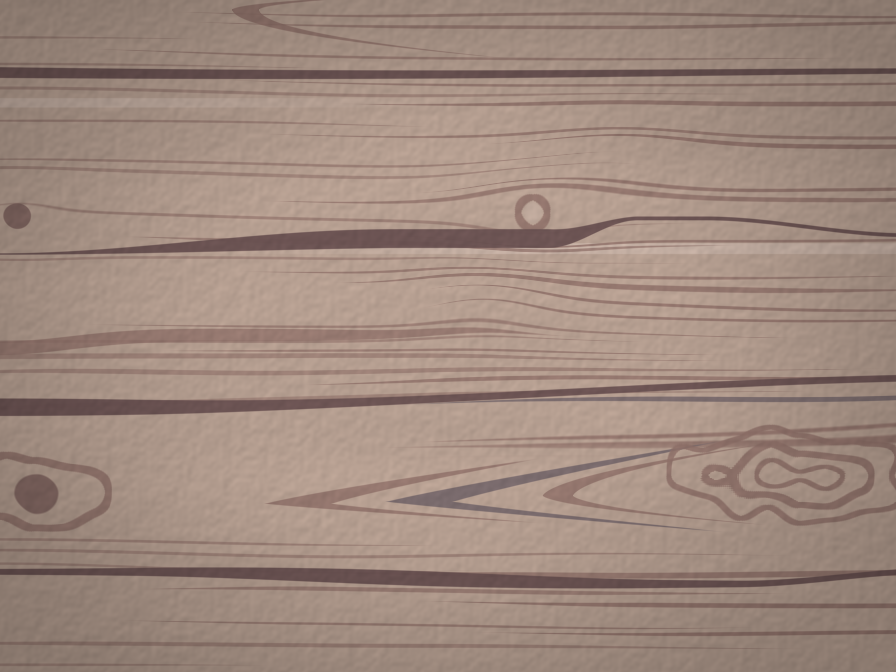
This texture is drawn by a Shadertoy shader. Its source:

```glsl
// Cartoon wooden planks: dark seams, flowing grain, knots and chevrons on rough plaster-like relief.

const vec3 WOOD      = vec3(0.715, 0.625, 0.570);
const vec3 GRAIN     = vec3(0.560, 0.440, 0.410);
const vec3 SEAM      = vec3(0.410, 0.315, 0.315);
const vec3 SLATE     = vec3(0.450, 0.395, 0.410);
const vec3 HIGHLIGHT = vec3(0.790, 0.710, 0.665);

float hash(vec2 p) {
    return fract(sin(dot(p, vec2(127.1, 311.7))) * 43758.5);
}

float noise(vec2 p) {
    vec2 i = floor(p), f = fract(p);
    f = f * f * (3.0 - 2.0 * f);
    return mix(mix(hash(i), hash(i + vec2(1, 0)), f.x),
               mix(hash(i + vec2(0, 1)), hash(i + vec2(1, 1)), f.x), f.y);
}

float softness() { return max(1.5 / iResolution.y, 0.0025); }

float stroke(float d, float halfWidth) {
    float s = 0.5 * softness();
    return 1.0 - smoothstep(halfWidth - s, halfWidth + s, abs(d));
}

float bell(float x, float centre, float width) {
    float t = (x - centre) / width;
    return exp(-t * t);
}

// Spreads grain lines so that they part around a knot.
float partAround(vec2 p, vec2 knot, vec2 size) {
    vec2 q = (p - knot) / size;
    return -(p.y - knot.y) * 0.8 * exp(-dot(q, q));
}

// Height coordinate that the grain lines follow.
float grainFlow(vec2 p) {
    float v = p.y + 0.022 * (noise(p * vec2(1.6, 4.0)) - 0.5);
    v += partAround(p, vec2(0.79, 0.684), vec2(0.11, 0.05));
    v += partAround(p, vec2(0.03, 0.679), vec2(0.09, 0.04));
    v -= 0.024 * bell(p.x, 0.72, 0.11) * bell(p.y, 0.56, 0.05);
    v -= 0.020 * bell(p.x, 0.92, 0.13) * bell(p.y, 0.77, 0.06);
    return v - 0.035 * p.x * bell(p.y, 0.40, 0.07);
}

// Tapered grain line: x is the position along it, d the offset across it.
float grainLine(float x, float d, float start, float span, float halfWidth) {
    float t = (x - start) / span;
    float taper = smoothstep(0.0, 0.3, t) * (1.0 - smoothstep(0.6, 1.0, t));
    return stroke(d, halfWidth * taper) * smoothstep(0.0, 0.15, taper);
}

// Left-pointing chevron; reach holds the heights of its upper and lower arm.
float chevron(vec2 q, float span, vec2 reach, float notch, float bend) {
    float h = q.y > 0.0 ? reach.x : reach.y;
    float outer = h * pow(clamp(q.x / span, 0.0, 1.0), bend);
    float inner = h * pow(clamp((q.x - notch) / (span - notch), 0.0, 1.0), bend);
    float y = abs(q.y), s = softness();
    return smoothstep(0.0, s, outer - y) * smoothstep(-s, 0.0, y - inner)
         * (1.0 - smoothstep(0.85, 1.0, q.x / span));
}

float knotRadius(vec2 q, vec2 size, float wobble) {
    return length(q / size) + wobble * (noise(q * 22.0 + 5.0) - 0.5);
}

float knotRing(float r, float level, float halfWidth) {
    float d = (r - level) / max(fwidth(r), 1e-4) / iResolution.y;
    return stroke(d, halfWidth);
}

float relief(vec2 p, float scale) {
    return noise(p * scale) - noise(p * scale + vec2(0.4, -0.5));
}

void mainImage(out vec4 fragColor, in vec2 fragCoord) {
    vec2 p = fragCoord / iResolution.y;
    vec2 uv = fragCoord / iResolution.xy;
    float x = p.x;
    vec3 col = WOOD * (0.98 + 0.04 * noise(p * vec2(3.0, 14.0)));

    // Pale worn strips below the upper seams
    float pale = stroke(p.y - 0.847, 0.007) * (1.0 - smoothstep(0.1, 0.75, x));
    pale += stroke(p.y - 0.630, 0.008) * smoothstep(0.25, 0.8, x);
    col = mix(col, HIGHLIGHT, 0.75 * pale);

    // Flowing grain, sparse in the plank that holds the chevrons
    float v = grainFlow(p);
    float bare = smoothstep(0.195, 0.215, p.y) * (1.0 - smoothstep(0.315, 0.345, p.y));
    for (int i = 0; i < 48; i++) {
        float id = float(i);
        float a = hash(vec2(id, 1.0)), b = hash(vec2(id, 2.0)), c = hash(vec2(id, 3.0));
        float y = (id + a) / 48.0 + 0.012 * (noise(vec2(x * 2.2, id * 7.3)) - 0.5);
        float line = grainLine(x, v - y, b * 1.3 - 0.6, 0.8 + c, 0.0017 + 0.0032 * a * a);
        col = mix(col, c > 0.88 ? SLATE : GRAIN, line * (0.55 + 0.35 * b) * (1.0 - bare));
    }
    float broad = grainLine(x, v - 0.493 + 0.02 * bell(x, 0.0, 0.15), -0.4, 1.3, 0.010);
    col = mix(col, GRAIN, 0.8 * broad);

    // Chevrons
    float brown = chevron(p - vec2(0.39, 0.250), 0.42, vec2(0.070, 0.030), 0.10, 0.85);
    brown = max(brown, chevron(p - vec2(0.807, 0.262), 0.34, vec2(0.080, 0.045), 0.045, 0.6));
    brown = max(brown, chevron(p - vec2(0.345, 0.986), 0.42, vec2(0.030, 0.075), 0.04, 0.5));
    col = mix(col, GRAIN, 0.85 * brown);
    col = mix(col, SLATE, 0.9 * chevron(p - vec2(0.57, 0.253), 0.52, vec2(0.095, 0.047), 0.10, 0.9));

    // Knots
    float eye = knotRadius(p - vec2(1.19, 0.292), vec2(0.175, 0.064), 0.45);
    float rings = max(knotRing(eye, 1.0, 0.0035), knotRing(eye, 0.6, 0.0045));
    rings = max(rings, knotRing(eye, 0.25, 0.003));
    float blot = knotRadius(p - vec2(0.05, 0.268), vec2(0.115, 0.050), 0.4);
    rings = max(rings, knotRing(blot, 1.0, 0.005));
    float bud = knotRadius(p - vec2(0.793, 0.684), vec2(0.024, 0.027), 0.3);
    col = mix(col, HIGHLIGHT, 0.4 * (1.0 - smoothstep(0.5, 0.8, bud)));
    rings = max(rings, knotRing(bud, 0.9, 0.0045));
    col = mix(col, GRAIN, 0.85 * rings);
    float core = 1.0 - smoothstep(0.9, 1.0, knotRadius(p - vec2(0.055, 0.266), vec2(0.032), 0.3));
    core = max(core, 1.0 - smoothstep(0.9, 1.0, knotRadius(p - vec2(0.026, 0.679), vec2(0.022), 0.4)));
    col = mix(col, mix(GRAIN, SEAM, 0.4), 0.9 * core);

    // Dark seams between planks
    float kinked = mix(0.622, 0.645, smoothstep(0.0, 0.6, x))
                 + 0.030 * smoothstep(0.82, 0.95, x) - 0.025 * smoothstep(1.05, 1.35, x);
    float kinkWidth = mix(0.001, 0.014, smoothstep(0.0, 0.55, x)) * (1.0 - 0.8 * smoothstep(0.81, 0.94, x));
    float seam = stroke(p.y - 0.892 + 0.003 * sin(x * 3.0), mix(0.008, 0.004, x / 1.33));
    seam = max(seam, stroke(p.y - kinked, kinkWidth));
    seam = max(seam, stroke(p.y - 0.394 - 0.045 * smoothstep(0.2, 1.5, x), 0.005 + 0.008 * bell(x, 0.0, 0.4)));
    seam = max(seam, stroke(p.y - 0.149 + 0.018 * smoothstep(0.2, 1.0, x) - 0.02 * smoothstep(1.1, 1.4, x),
                            0.004 + 0.007 * bell(x, 0.6, 0.35)));
    col = mix(col, SEAM, 0.95 * seam);

    // Rough surface relief and darkened border
    col *= 1.0 + 0.055 * relief(p, 75.0) + 0.055 * relief(p + 3.0, 150.0);
    col *= 1.0 - 0.24 * smoothstep(0.25, 0.85, 1.2 * length(uv - 0.5));
    fragColor = vec4(col, 1.0);
}
```
